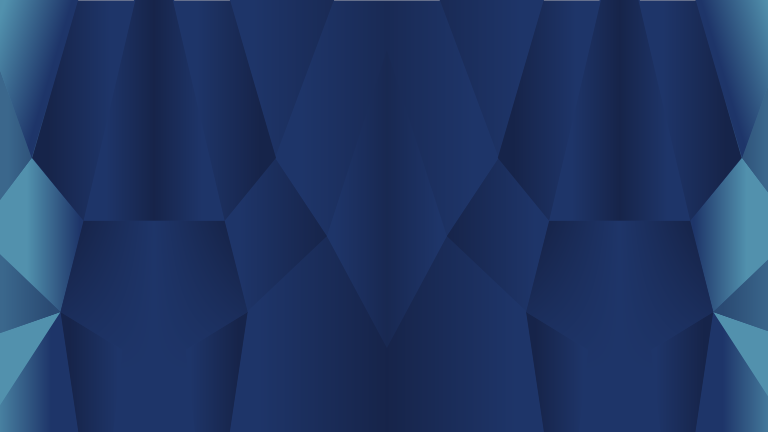
A Shadertoy shader for this background:

```glsl
const vec3 NAVY = vec3(0.088, 0.142, 0.290);
const vec3 BLUE = vec3(0.118, 0.208, 0.412);
const vec3 STEEL = vec3(0.165, 0.290, 0.450);
const vec3 SLATE = vec3(0.230, 0.405, 0.550);
const vec3 TEAL = vec3(0.320, 0.570, 0.680);
const vec3 RULE = vec3(0.480, 0.510, 0.600);
const float CENTRE = 8.06;      // main mirror axis
const float PANEL_AXIS = 4.85;  // panel axis, measured from the centre

// Coverage of the half plane to the left of the line a -> b
float side(vec2 p, vec2 a, vec2 b, float blur) {
    vec2 d = normalize(b - a);
    vec2 r = p - a;
    return smoothstep(-blur, blur, d.x * r.y - d.y * r.x);
}

// Convex shapes with counterclockwise corners
float tri(vec2 p, vec2 a, vec2 b, vec2 c, float blur) {
    return min(side(p, a, b, blur), min(side(p, b, c, blur), side(p, c, a, blur)));
}

float quad(vec2 p, vec2 a, vec2 b, vec2 c, vec2 d, float blur) {
    return min(min(side(p, a, b, blur), side(p, b, c, blur)),
               min(side(p, c, d, blur), side(p, d, a, blur)));
}

vec3 ramp(vec3 from, vec3 to, float start, float end, float x) {
    return mix(from, to, clamp((x - start) / (end - start), 0.0, 1.0));
}

// Central crown, diamond and arms; p.x runs outward from the centre
vec3 paintCentre(vec2 p, float blur) {
    vec3 col = ramp(NAVY, BLUE, 0.0, 2.7, p.x);

    float crown = quad(p, vec2(-1.0, 0.68), vec2(2.33, 5.71), vec2(3.56, 10.0), vec2(-1.0, 10.0), blur);
    col = mix(col, ramp(mix(NAVY, BLUE, 0.35), BLUE, 0.0, 1.8, p.x), crown);

    float shoulder = tri(p, vec2(2.33, 5.71), vec2(3.56, 10.0), vec2(0.73, 10.0), blur);
    col = mix(col, ramp(mix(NAVY, BLUE, 0.4), BLUE, 1.2, 2.8, p.x), shoulder);

    float diamond = quad(p, vec2(0.0, 1.75), vec2(1.25, 4.08), vec2(0.0, 7.96), vec2(-1.25, 4.08), blur);
    col = mix(col, ramp(mix(NAVY, BLUE, 0.25), BLUE, 0.0, 1.1, p.x), diamond);

    float arm = quad(p, vec2(1.25, 4.08), vec2(2.92, 2.50), vec2(3.40, 4.40), vec2(2.33, 5.71), blur);
    return mix(col, ramp(NAVY, BLUE, 1.25, 3.1, p.x), arm);
}

// Teal facets along the outer borders
vec3 paintBorder(vec3 col, vec2 p, float blur) {
    vec2 low = vec2(6.80, 2.50);
    vec2 high = vec2(7.40, 5.71);
    col = mix(col, ramp(BLUE, TEAL, 7.0, 8.3, p.x), step(PANEL_AXIS, p.x));

    float wedge = tri(p, low, vec2(9.0, -0.89), vec2(9.0, 1.73), blur);
    col = mix(col, TEAL, wedge);

    float fold = tri(p, low, vec2(9.0, 1.73), vec2(9.0, 4.61), blur);
    col = mix(col, ramp(STEEL, SLATE, 7.0, 8.0, p.x), fold);

    float gem = quad(p, low, vec2(8.55, 4.18), high, vec2(6.32, 4.40), blur);
    col = mix(col, ramp(BLUE, TEAL, 6.4, 7.5, p.x), gem);

    float blade = tri(p, high, vec2(9.0, 3.58), vec2(9.0, 10.14), blur);
    col = mix(col, ramp(STEEL, SLATE, 7.2, 7.9, p.x), blade);

    float corner = tri(p, high, vec2(9.0, 10.14), vec2(6.11, 10.14), blur);
    return mix(col, ramp(BLUE, TEAL, 6.55, 7.95, p.x + 0.3 * (p.y - 9.0)), corner);
}

// Folded panel; p.x is the distance from its own axis
vec3 paintPanel(vec3 col, vec2 p, float blur) {
    vec2 hip = vec2(1.47, 4.40);
    vec2 knee = vec2(1.95, 2.50);
    vec2 notch = vec2(0.66, 1.71);

    vec3 torso = ramp(NAVY, BLUE, 0.0, 1.0, p.x);
    vec3 wing = ramp(BLUE, NAVY, 0.9, 2.2, p.x);
    torso = mix(wing, torso, side(p, hip, vec2(0.39, 9.0), blur));
    float upper = quad(p, vec2(-9.0, 4.40), hip, vec2(2.54, 5.71), vec2(1.25, 10.14), blur);
    col = mix(col, torso, upper);

    float skirt = quad(p, notch, knee, hip, vec2(-9.0, 4.40), blur);
    float column = quad(p, vec2(-1.0), vec2(0.96, -1.0), notch, vec2(-1.0, 2.2), blur);
    float shade = clamp(p.x / 1.5 * (p.y - 1.2) / 3.2, 0.0, 1.0);
    col = mix(col, mix(BLUE, NAVY, shade), max(skirt, column));

    float flank = quad(p, vec2(0.96, -1.0), vec2(1.43, -1.0), knee, notch, blur);
    return mix(col, ramp(BLUE, NAVY, 0.75, 1.75, p.x), flank);
}

// Broken hairline along the top
float topRule(vec2 p, float panelX, float blur) {
    float middle = 1.0 - smoothstep(1.10 - blur, 1.10 + blur, p.x);
    float sides = smoothstep(blur, -blur, abs(panelX - 1.0) - 0.58);
    return max(middle, sides) * smoothstep(8.98 - blur, 8.98 + blur, p.y);
}

void mainImage(out vec4 fragColor, in vec2 fragCoord) {
    vec2 p = fragCoord / iResolution.xy * vec2(16.0, 9.0);
    float blur = 9.0 / iResolution.y * 0.6;

    // Fold the canvas about the centre, then about each panel
    p.x = abs(p.x - CENTRE);
    float panelX = abs(p.x - PANEL_AXIS);

    vec3 col = paintCentre(p, blur);
    col = paintBorder(col, p, blur);
    col = paintPanel(col, vec2(panelX, p.y), blur);
    col = mix(col, RULE, 0.8 * topRule(p, panelX, blur));
    fragColor = vec4(col, 1.0);
}
```
